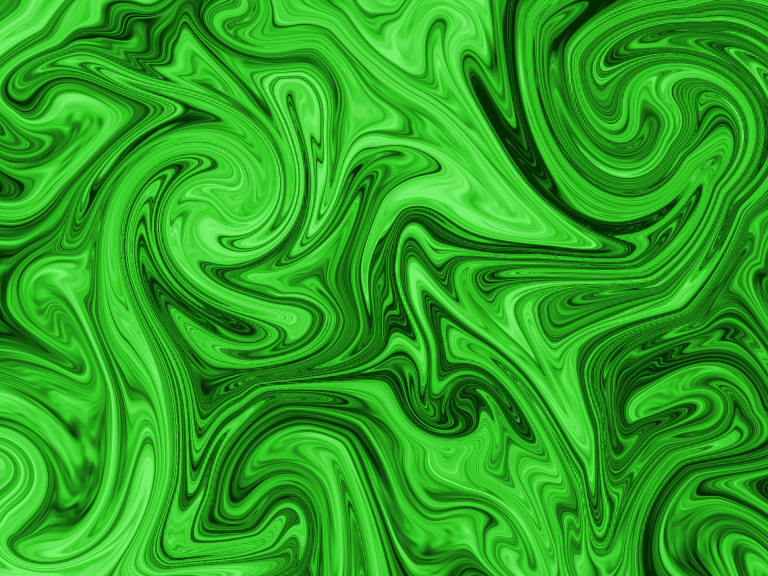
Give the GLSL for this texture, as a Shadertoy shader.

```glsl
#define VORTICES 58
#define TWIST_MIN 1.8
#define TWIST_MAX 4.8
#define RADIUS_MIN 0.06
#define RADIUS_MAX 0.19
#define MARGIN 0.08
#define KINK_SIZE 0.02
#define OCTAVES 7
#define BASE_FREQ 3.0
#define CONTRAST 2.75
#define BRIGHTNESS 0.1

const vec3 DEEP_GREEN  = vec3(0.015, 0.16, 0.01);
const vec3 LEAF_GREEN  = vec3(0.19, 0.79, 0.13);
const vec3 LIGHT_GREEN = vec3(0.46, 0.95, 0.42);

float hash(vec2 p) {
    p = fract(p * vec2(0.1031, 0.1137) + 0.17);
    p += dot(p, p.yx + 33.33);
    return fract((p.x + p.y) * p.x * 7.31);
}

float valueNoise(vec2 p) {
    vec2 cell = floor(p), f = fract(p);
    f = f * f * (3.0 - 2.0 * f);
    float low  = mix(hash(cell), hash(cell + vec2(1, 0)), f.x);
    float high = mix(hash(cell + vec2(0, 1)), hash(cell + vec2(1, 1)), f.x);
    return mix(low, high, f.y);
}

mat2 rotation(float a) {
    float c = cos(a), s = sin(a);
    return mat2(c, s, -s, c);
}

// Chain of vortices, with an occasional sharp zigzag shear
vec2 stir(vec2 p, float aspect) {
    vec2 area = vec2(aspect, 1.0) + 2.0 * MARGIN;
    for (int i = 0; i < VORTICES; i++) {
        float k = float(i);
        vec2 center = fract(vec2(0.31, 0.62) + k * vec2(0.7549, 0.5698)) * area - MARGIN;
        float radius = mix(RADIUS_MIN, RADIUS_MAX, hash(vec2(k, 3.0)));
        float twist = mix(TWIST_MIN, TWIST_MAX, hash(vec2(k, 8.0)));
        twist *= hash(vec2(k, 15.0)) < 0.5 ? -1.0 : 1.0;
        vec2 d = p - center;
        p = center + rotation(twist * exp(-dot(d, d) / (radius * radius))) * d;

        if (i % 6 == 1) {
            float angle = k * 2.4;
            vec2 along = vec2(cos(angle), sin(angle));
            float across = dot(p, vec2(-along.y, along.x));
            p += along * KINK_SIZE * asin(0.99 * sin(across * 16.0 + k));
        }
    }
    return p;
}

// Layered streaks; layers finer than the canvas can show fade out
float streaks(vec2 q) {
    float sum = 0.0, weight = 1.0, freq = BASE_FREQ;
    for (int i = 0; i < OCTAVES; i++) {
        vec2 s = q * freq * vec2(0.27, 1.0) + float(i) * vec2(17.3, 9.1);
        float fade = 1.0 - smoothstep(1.0, 4.0, length(fwidth(s)));
        sum += weight * fade * (valueNoise(s) - 0.5);
        weight *= 0.9;
        freq *= 2.0;
    }
    return sum * CONTRAST + BRIGHTNESS;
}

vec3 paint(float tone) {
    vec3 color = mix(DEEP_GREEN, LEAF_GREEN, clamp((tone + 2.0) / 2.5, 0.0, 1.0));
    return mix(color, LIGHT_GREEN, clamp((tone - 0.5) / 2.0, 0.0, 1.0));
}

void mainImage(out vec4 fragColor, in vec2 fragCoord) {
    float aspect = iResolution.x / iResolution.y;
    vec3 color = vec3(0.0);

    // Four samples per pixel smooth the fine lines
    for (int i = 0; i < 4; i++) {
        vec2 offset = vec2(i & 1, i >> 1) * 0.5 - 0.25;
        vec2 p = (fragCoord + offset) / iResolution.y;
        color += paint(streaks(stir(p, aspect)));
    }
    fragColor = vec4(color / 4.0, 1.0);
}
```
